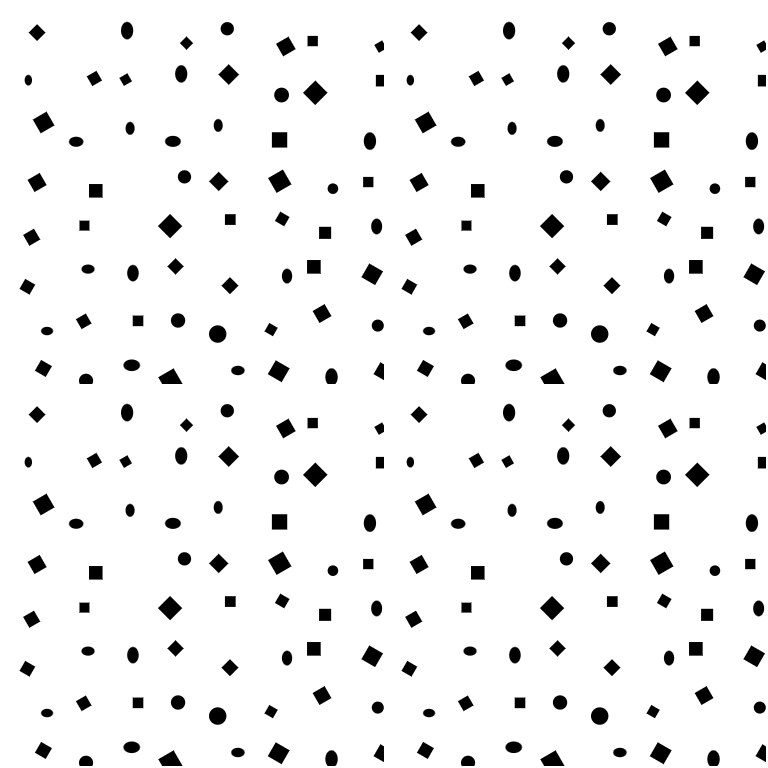
Write a Shadertoy shader that draws this pattern.

```glsl
// Two by two copies of a tile scattered with small black squares, discs and
// ellipses on white. Each tile is an 8 by 8 grid with one jittered shape per
// cell; a shuffled rank deals out the kinds, a hash sets place and size.

const float TILE_PITCH = 382.0 / 768.0;  // share of the canvas per tile
const float TILE_MARGIN = 2.0 / 768.0;   // white strip at the left and top
const float CELLS = 8.0;                 // cells along one tile side
const float FAR = 1e3;                   // distance of an empty cell
const vec3 PAPER = vec3(1.0);
const vec3 INK = vec3(0.0);

// Three independent values in 0..1 for one cell
vec3 hash32(vec2 cell) {
    vec3 h = fract((cell.xyx + 3.7) * vec3(0.1031, 0.1030, 0.0973));
    h += dot(h, h.yxz + 33.33);
    return fract((h.xxy + h.yzz) * h.zyx);
}

// One-to-one shuffle of 0..63, so every kind keeps its exact count
uint shuffle64(uint i, uint seed) {
    for (int k = 0; k < 3; k++) {
        i = (i * (2u * i + 1u) + seed) & 63u;
        i ^= i >> 3u;
    }
    return i;
}

// Square of half side s, turned anticlockwise by an angle in degrees
float squareDistance(vec2 p, float s, float degrees) {
    float a = radians(degrees), c = cos(a), n = sin(a);
    vec2 e = abs(vec2(c * p.x - n * p.y, n * p.x + c * p.y)) - s;
    return length(max(e, 0.0)) + min(max(e.x, e.y), 0.0);
}

float ellipseDistance(vec2 p, vec2 radii) {
    return (length(p / radii) - 1.0) * min(radii.x, radii.y);
}

// Kind by rank: empty, four turns of a square, disc, wide and tall ellipse
float shapeDistance(vec2 p, uint rank, float size) {
    float s = mix(0.095, 0.190, size);
    float r = mix(0.110, 0.185, size);
    if (rank < 4u) return FAR;
    if (rank < 14u) return squareDistance(p, s, 0.0);
    if (rank < 25u) return squareDistance(p, s, 30.0);
    if (rank < 32u) return squareDistance(p, s, 60.0);
    if (rank < 40u) return squareDistance(p, s, 45.0);
    if (rank < 48u) return ellipseDistance(p, vec2(r));
    if (rank < 54u) return ellipseDistance(p, r * vec2(1.0, 0.7));
    return ellipseDistance(p, r * vec2(0.7, 1.0));
}

// Nearest shape of a tile; q runs from 0 to CELLS, rightward and downward
float tileDistance(vec2 q) {
    float d = FAR;
    for (int y = -1; y <= 0; y++) {
        for (int x = -1; x <= 0; x++) {
            vec2 cell = floor(q) + vec2(x, y);
            if (min(cell.x, cell.y) < 0.0) continue;
            vec3 h = hash32(cell);
            vec2 centre = cell + 0.5 + 0.48 * h.xy;
            uint rank = shuffle64(uint(cell.y * CELLS + cell.x), 21u);
            d = min(d, shapeDistance(q - centre, rank, h.z));
        }
    }
    // Cut shapes off at the right and bottom of the tile
    return max(d, max(q.x, q.y) - CELLS);
}

void mainImage(out vec4 fragColor, in vec2 fragCoord) {
    vec2 uv = fragCoord / iResolution.xy;
    vec2 p = (vec2(uv.x, 1.0 - uv.y) - TILE_MARGIN) / TILE_PITCH;
    float pixel = CELLS / (TILE_PITCH * min(iResolution.x, iResolution.y));

    float d = tileDistance(fract(p) * CELLS);
    float ink = clamp(0.5 - d / pixel, 0.0, 1.0);
    ink *= step(0.0, min(p.x, p.y));
    fragColor = vec4(mix(PAPER, INK, ink), 1.0);
}
```
